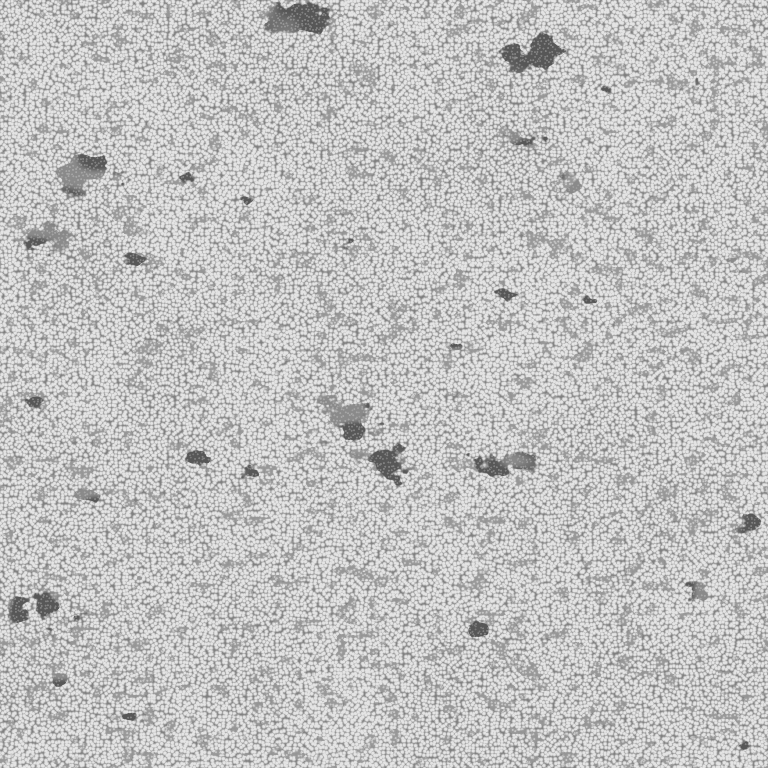
Give the GLSL for this texture, as a three.js fragment shader.

```glsl
varying vec2 vUv;

const float GRAINS_ACROSS = 215.0;
const float BLOTCH_CELLS = 7.0;
const float GRAIN_LIGHT = 0.895;
const float GAP_GRAY = 0.50;
const float PATCH_GRAY = 0.59;
const float BLOTCH_DARK = 0.34;
const float BLOTCH_FADED = 0.54;

float hash(vec2 p) {
  vec3 q = fract(p.xyx * vec3(0.1031, 0.1030, 0.0973));
  q += dot(q, q.yzx + 33.33);
  return fract((q.x + q.y) * q.z);
}

vec2 hash2(vec2 p) {
  return vec2(hash(p), hash(p + 71.7));
}

float valueNoise(vec2 p) {
  vec2 cell = floor(p);
  vec2 f = fract(p);
  f = f * f * (3.0 - 2.0 * f);
  float bottom = mix(hash(cell), hash(cell + vec2(1.0, 0.0)), f.x);
  float top = mix(hash(cell + vec2(0.0, 1.0)), hash(cell + 1.0), f.x);
  return mix(bottom, top, f.y);
}

float fbm(vec2 p) {
  float sum = 0.0;
  float weight = 0.57;
  for (int i = 0; i < 3; i++) {
    sum += weight * valueNoise(p);
    p = p * 2.03 + 17.3;
    weight *= 0.5;
  }
  return sum;
}

// Distance to the nearest jittered grain centre, in cell units
float grainDistance(vec2 p, float jitter) {
  vec2 cell = floor(p);
  float nearest = 4.0;
  for (int y = -1; y <= 1; y++) {
    for (int x = -1; x <= 1; x++) {
      vec2 id = cell + vec2(float(x), float(y));
      vec2 centre = id + 0.5 + jitter * (hash2(id) - 0.5);
      nearest = min(nearest, length(p - centre));
    }
  }
  return nearest;
}

// Soft falloff around sparse, wide spots of varied size
float spotFalloff(vec2 uv, float cells, float share) {
  vec2 cell = floor(uv * cells);
  float falloff = 0.0;
  for (int y = -1; y <= 1; y++) {
    for (int x = -1; x <= 1; x++) {
      vec2 id = cell + vec2(float(x), float(y));
      vec2 centre = (id + 0.15 + 0.7 * hash2(id + 5.0)) / cells;
      float size = hash(id + 23.0);
      float radius = 0.017 + 0.055 * size * size;
      float present = step(hash(id + 41.0), share);
      vec2 offset = (uv - centre) * vec2(1.0, 1.6);
      falloff = max(falloff, present * (1.0 - length(offset) / radius));
    }
  }
  return falloff;
}

// Ragged spots: the falloff is broken up by noise
float blotchMask(vec2 uv) {
  float falloff = spotFalloff(uv, BLOTCH_CELLS, 0.65);
  float ragged = falloff + 1.9 * (fbm(uv * vec2(48.0, 62.0) + 9.0) - 0.5);
  return smoothstep(0.48, 0.66, ragged) * smoothstep(0.0, 0.2, falloff);
}

void main() {
  // Light grains on gray gaps, packed slightly unevenly
  float grain = grainDistance(vUv * GRAINS_ACROSS, 0.85);
  float packing = 0.12 * (fbm(vUv * 9.0) - 0.5);
  float gap = smoothstep(0.2, 0.93, grain + packing);
  float shade = mix(GRAIN_LIGHT, GAP_GRAY, gap);

  // Small gray openings, a little wider than high
  float opening = smoothstep(0.62, 0.73, fbm(vUv * vec2(72.0, 105.0)));
  float uncovered = smoothstep(0.12, 0.42, grain);
  shade = mix(shade, PATCH_GRAY, opening * mix(0.4, 0.9, uncovered));

  // Dark and faded blotches with grains still showing
  float fade = smoothstep(0.52, 0.72, valueNoise(vUv * vec2(24.0, 30.0) + 3.0));
  float blotchTone = mix(BLOTCH_DARK, BLOTCH_FADED, fade);
  shade = mix(shade, blotchTone, blotchMask(vUv) * mix(0.7, 1.0, uncovered));

  gl_FragColor = vec4(vec3(shade), 1.0);
}
```
